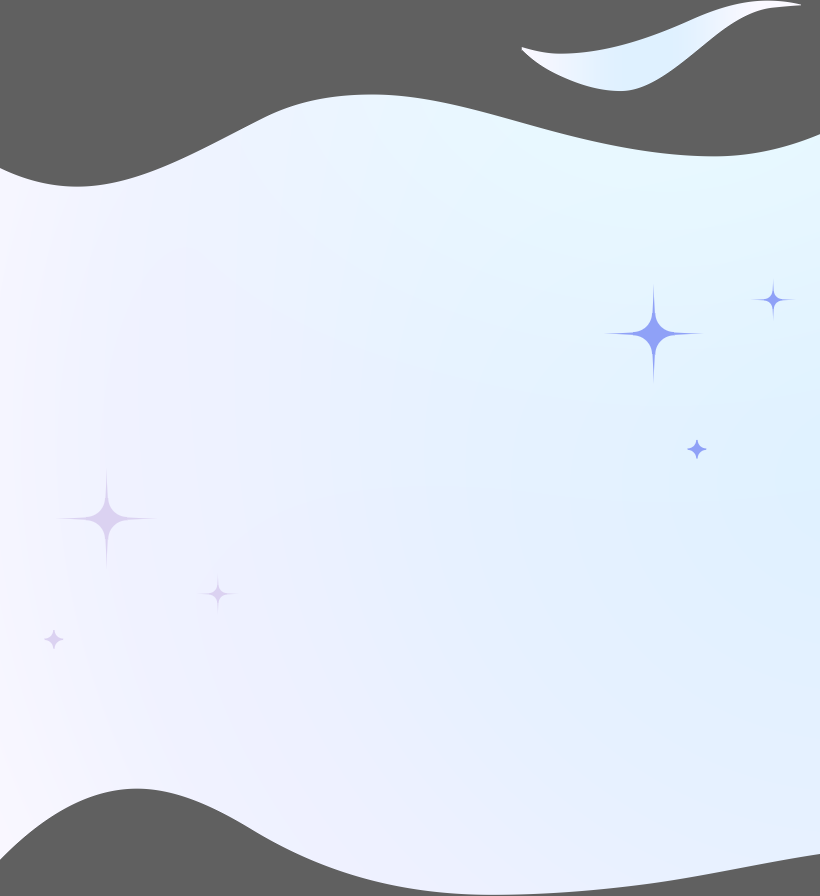
This background is drawn by a WebGL 1 fragment shader. Its source:

```glsl
precision highp float;
// A pale iridescent sheet between two wavy edges on grey, with a curled
// ribbon above it and two clusters of four-pointed sparkles. The edges are
// Hermite curves; the sheet is a radial colour ramp with a cool top tint.
uniform vec2 u_resolution;

#define FRAME vec2(91.15, 100.0)
#define GREY vec3(0.378)
#define SKY vec3(0.875, 0.945, 1.0)
#define ICE vec3(0.900, 0.945, 1.0)
#define LILAC vec3(0.938, 0.947, 1.0)
#define PEARL vec3(0.980, 0.972, 1.0)
#define AQUA vec3(0.912, 0.982, 1.0)
#define BLUE_STAR vec3(0.560, 0.630, 0.970)
#define MAUVE_STAR vec3(0.860, 0.825, 0.945)
#define GLOW_CENTRE vec2(95.0, 51.0)

// Cubic Hermite height at x; each knot holds x, height and slope.
float bend(float x, vec3 a, vec3 b) {
  float w = b.x - a.x;
  float t = clamp((x - a.x) / w, 0.0, 1.0);
  float s = t * t * (3.0 - 2.0 * t);
  float u = 1.0 - t;
  return mix(a.y, b.y, s) + w * t * u * (a.z * u - b.z * t);
}

float upperWave(float x) {
  vec3 dip = vec3(8.59, 79.17, 0.0), rise = vec3(29.3, 86.85, 0.5);
  vec3 crest = vec3(41.41, 89.45, 0.0), fall = vec3(61.2, 85.42, -0.27);
  vec3 trough = vec3(79.43, 82.55, 0.0);
  if (x < dip.x) return bend(x, vec3(0.0, 81.25, -0.485), dip);
  if (x < rise.x) return bend(x, dip, rise);
  if (x < crest.x) return bend(x, rise, crest);
  if (x < fall.x) return bend(x, crest, fall);
  if (x < trough.x) return bend(x, fall, trough);
  return bend(x, trough, vec3(91.15, 85.03, 0.42));
}

float lowerWave(float x) {
  vec3 crest = vec3(15.23, 11.98, 0.0), fall = vec3(27.99, 7.42, -0.61);
  vec3 trough = vec3(54.69, 0.13, 0.0), rise = vec3(71.61, 1.3, 0.13);
  if (x < crest.x) return bend(x, vec3(0.0, 4.04, 1.03), crest);
  if (x < fall.x) return bend(x, crest, fall);
  if (x < trough.x) return bend(x, fall, trough);
  if (x < rise.x) return bend(x, trough, rise);
  return bend(x, rise, vec3(91.15, 4.69, 0.15));
}

float ribbonTop(float x) {
  vec3 dip = vec3(62.24, 94.01, 0.0), rise = vec3(76.82, 97.79, 0.45);
  vec3 crest = vec3(85.29, 99.93, 0.0);
  if (x < dip.x) return bend(x, vec3(58.07, 94.73, -0.3), dip);
  if (x < rise.x) return bend(x, dip, rise);
  if (x < crest.x) return bend(x, rise, crest);
  return bend(x, crest, vec3(89.06, 99.48, -0.25));
}

float ribbonBase(float x) {
  vec3 fall = vec3(63.15, 91.15, -0.42), dip = vec3(69.01, 89.84, 0.0);
  vec3 rise = vec3(79.43, 95.96, 0.8), crest = vec3(85.94, 99.15, 0.1);
  if (x < fall.x) return bend(x, vec3(58.07, 94.4, -1.0), fall);
  if (x < dip.x) return bend(x, fall, dip);
  if (x < rise.x) return bend(x, dip, rise);
  if (x < crest.x) return bend(x, rise, crest);
  return bend(x, crest, vec3(89.06, 99.41, 0.05));
}

// Coverage of the region where the signed distance is negative.
float cover(float d, float px) {
  return clamp(0.5 - d / px, 0.0, 1.0);
}

// Concave core crossed by tapering needles.
float sparkle(vec2 p, float core, float reach) {
  vec2 q = abs(p);
  float far = max(q.x, q.y), near = min(q.x, q.y);
  float body = max(0.92 * core - length(core - q), far - core);
  float needle = near - 0.045 * reach * (1.0 - 1.15 * far / reach);
  return min(body, max(needle, far - reach));
}

// One large, one small and one needle-free sparkle.
float cluster(vec2 p, vec2 smallOffset, vec2 tinyOffset) {
  float d = 100.0;
  for (int i = 0; i < 3; i++) {
    vec2 at = i == 0 ? vec2(0.0) : i == 1 ? smallOffset : tinyOffset;
    float core = i == 0 ? 2.3 : 1.03;
    float reach = i == 0 ? 5.6 : i == 1 ? 2.45 : 1.03;
    d = min(d, sparkle(p - at, core, reach));
  }
  return d;
}

vec3 sheetColour(vec2 p) {
  float r = distance(p, GLOW_CENTRE);
  vec3 c = mix(SKY, ICE, smoothstep(0.0, 45.0, r));
  c = mix(c, LILAC, smoothstep(35.0, 80.0, r));
  c = mix(c, PEARL, smoothstep(75.0, 112.0, r));
  vec2 tint = (p - vec2(74.0, 94.0)) / vec2(42.0, 30.0);
  return mix(c, AQUA, 0.9 * exp(-dot(tint, tint)));
}

vec3 ribbonColour(float x) {
  vec3 c = mix(PEARL, SKY, smoothstep(57.0, 70.0, x));
  return mix(c, PEARL, smoothstep(74.0, 85.0, x));
}

void main() {
  vec2 p = gl_FragCoord.xy / u_resolution * FRAME;
  float px = FRAME.y / u_resolution.y;

  // Sheet between the waves
  float sheet = max(p.y - upperWave(p.x), lowerWave(p.x) - p.y);
  vec3 colour = mix(GREY, sheetColour(p), cover(sheet, px));

  // Ribbon
  float ribbon = max(p.y - ribbonTop(p.x), ribbonBase(p.x) - p.y);
  ribbon = max(ribbon, abs(p.x - 73.5) - 15.5);
  colour = mix(colour, ribbonColour(p.x), cover(ribbon, px));

  // Sparkles
  float blue = cluster(p - vec2(72.66, 62.76), vec2(13.28, 3.78), vec2(4.81, -12.89));
  float mauve = cluster(p - vec2(11.85, 42.12), vec2(12.37, -8.4), vec2(-5.86, -13.47));
  colour = mix(colour, BLUE_STAR, cover(blue, px));
  colour = mix(colour, MAUVE_STAR, cover(mauve, px));
  gl_FragColor = vec4(colour, 1.0);
}
```
